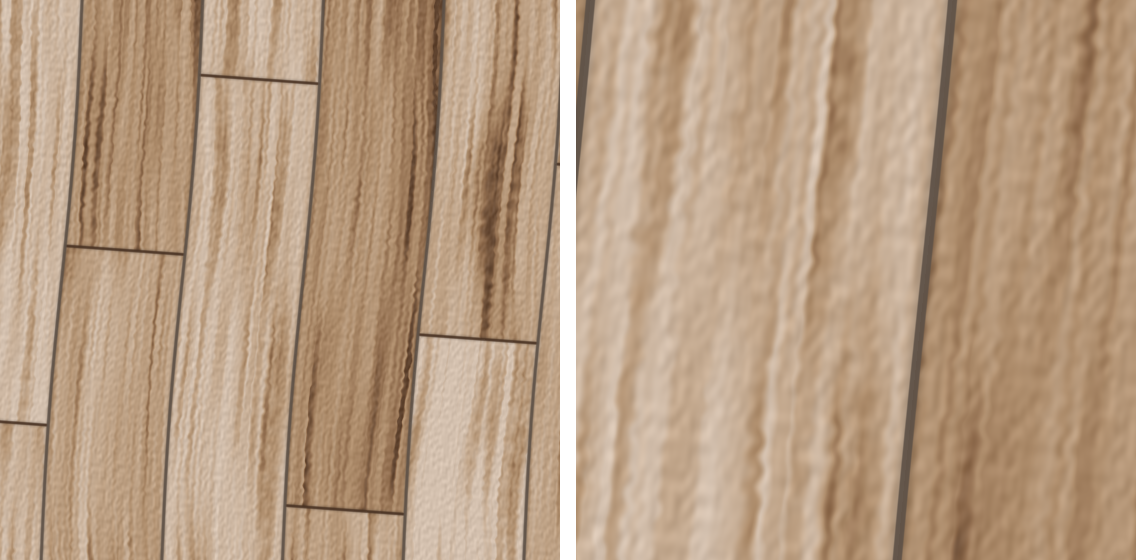
Left: the whole. Right: its middle third, enlarged.
A WebGL 2 fragment shader for this texture:

```glsl
#version 300 es
precision highp float;
// Staggered wooden floor planks, slightly tilted, with fine streaked grain.

#define PLANK_WIDTH 0.2155
#define PLANK_LENGTH 1.08
#define FIRST_SEAM 0.1465
#define FIRST_JOINT 0.753
#define STAGGER 0.3225
#define TILT 0.073
#define SEAM_HALF 0.0027
#define JOINT_HALF 0.0024
#define STREAK_DEPTH 0.48
#define FINE_DEPTH 0.36
#define BROAD_DEPTH 0.30
#define RELIEF 0.07

uniform vec2 u_resolution;
out vec4 fragColor;

const vec3 PALE = vec3(0.83, 0.755, 0.685);
const vec3 TAN = vec3(0.75, 0.64, 0.53);
const vec3 OAK = vec3(0.68, 0.55, 0.42);
const vec3 BROWN = vec3(0.57, 0.43, 0.31);
const vec3 BARK = vec3(0.37, 0.26, 0.18);
const vec3 SEAM = vec3(0.37, 0.32, 0.28);
const vec3 JOINT = vec3(0.29, 0.20, 0.14);

// Darkness of the upper and lower plank in each column.
const float TONES[12] = float[12](
  0.10, 0.27, 0.45, 0.31, 0.22, 0.17,
  0.56, 0.33, 0.32, 0.04, 0.20, 0.30);

float hash(vec2 p) {
  return fract(sin(dot(p, vec2(127.1, 311.7))) * 43758.5453);
}

float noise(vec2 p) {
  vec2 cell = floor(p), f = fract(p);
  f = f * f * (3.0 - 2.0 * f);
  float low = mix(hash(cell), hash(cell + vec2(1.0, 0.0)), f.x);
  float high = mix(hash(cell + vec2(0.0, 1.0)), hash(cell + 1.0), f.x);
  return mix(low, high, f.y);
}

// Wood colour from pale (0) to bark (1).
vec3 woodRamp(float d) {
  vec3 c = mix(PALE, TAN, clamp(d / 0.33, 0.0, 1.0));
  c = mix(c, OAK, clamp((d - 0.33) / 0.25, 0.0, 1.0));
  c = mix(c, BROWN, clamp((d - 0.58) / 0.2, 0.0, 1.0));
  return mix(c, BARK, clamp((d - 0.78) / 0.3, 0.0, 1.0));
}

// Darkness added by the grain; q runs across and along the plank.
float grain(vec2 q, float seed) {
  vec2 shift = vec2(seed * 37.0, seed * 19.0);
  float lean = (hash(vec2(seed, 4.7)) - 0.5) * 0.03;
  float across = q.x + lean * q.y;
  across += (noise(q * vec2(5.0, 3.5) + shift) - 0.5) * 0.03;
  across += (noise(q * vec2(70.0, 110.0) + shift) - 0.5) * 0.0045;

  float broad = noise(vec2(across * 26.0, q.y * 1.2) + shift);
  float streak = noise(vec2(across * 85.0, q.y * 2.5) + shift + 7.3);
  float fine = noise(vec2(across * 190.0, q.y * 5.0) + shift + 3.1);
  float breaks = 0.65 + 0.5 * noise(q * vec2(90.0, 60.0) + shift);
  float dark = smoothstep(0.55, 0.92, streak) * breaks;
  return dark * STREAK_DEPTH + (fine - 0.5) * FINE_DEPTH
    + (broad - 0.5) * BROAD_DEPTH;
}

float lineMask(float dist, float halfWidth, float px) {
  return 1.0 - smoothstep(halfWidth - px, halfWidth + px, dist);
}

void main() {
  vec2 p = gl_FragCoord.xy / u_resolution;
  float px = 1.0 / min(u_resolution.x, u_resolution.y);
  float down = 1.0 - p.y;

  // Tilted plank axes, with a gentle bow along the seams.
  float bow = 0.005 * sin(6.2832 * down);
  vec2 q = vec2(p.x + TILT * down - bow, down - TILT * p.x);

  // Column, then the plank within the staggered column.
  float u = (q.x - FIRST_SEAM) / PLANK_WIDTH;
  float column = floor(u) + 1.0;
  float joint = mod(FIRST_JOINT - STAGGER * column, PLANK_LENGTH);
  float v = (q.y - joint) / PLANK_LENGTH;
  float row = floor(v) + 1.0;
  int plank = clamp(int(column) * 2 + int(row), 0, 11);
  float seed = float(plank) + 1.0;

  // Grain colour with a shallow lit surface texture.
  vec3 color = woodRamp(TONES[plank] + grain(q, seed));
  vec2 rough = q * vec2(210.0, 130.0);
  color += (noise(rough) - noise(rough + vec2(0.6, 0.5))) * RELIEF;

  // Soft shade beside the gaps, then the gaps themselves.
  float seamDist = (0.5 - abs(fract(u) - 0.5)) * PLANK_WIDTH;
  float jointDist = (0.5 - abs(fract(v) - 0.5)) * PLANK_LENGTH;
  float edge = min(seamDist, jointDist);
  color *= 1.0 - 0.18 * (1.0 - smoothstep(0.0, 0.008, edge));
  color = mix(color, JOINT, 0.9 * lineMask(jointDist, JOINT_HALF, px));
  color = mix(color, SEAM, 0.92 * lineMask(seamDist, SEAM_HALF, px));
  fragColor = vec4(clamp(color, 0.0, 1.0), 1.0);
}
```
